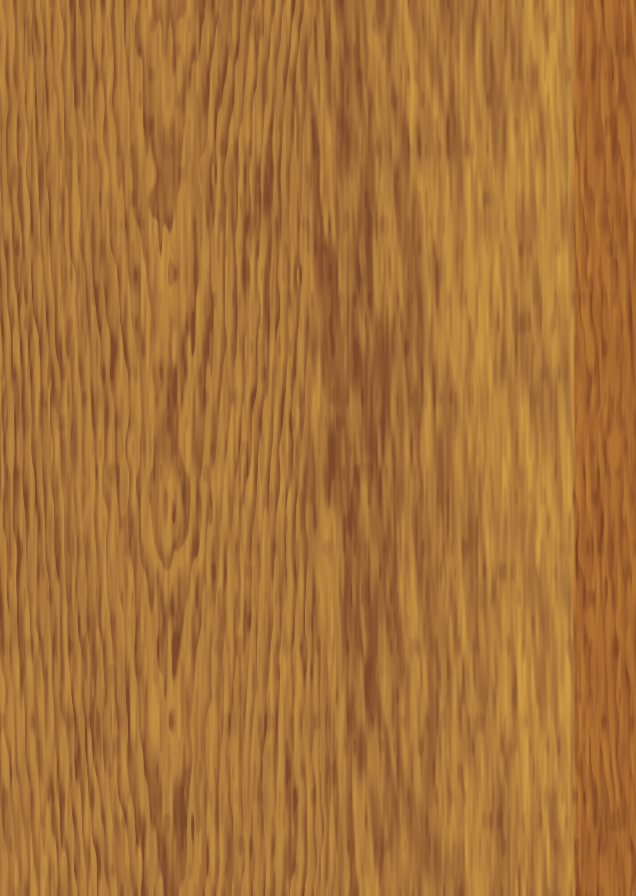
Write a Shadertoy shader that draws this texture.

```glsl
const vec3 DARK = vec3(0.50, 0.302, 0.17);
const vec3 MID = vec3(0.65, 0.448, 0.228);
const vec3 LIGHT = vec3(0.785, 0.585, 0.262);
const vec3 RED_TINT = vec3(1.0, 0.91, 0.82);

// Lengths are fractions of the canvas height
const float HEART_X = 0.190;
const float HEART_ROUNDING = 0.045;
const float RINGS_ACROSS = 98.0;
const float RINGS_ALONG = 4.6;
const float KNOT_Y = 0.425;
const vec2 KNOT_SIZE = vec2(0.036, 0.055);
const vec2 ARCH = vec2(0.343, 0.10);
const vec2 ARCH_SIZE = vec2(0.030, 0.20);
const float SEAM_LEFT = 0.345;
const float SEAM_RIGHT = 0.641;
const float STREAK_SLANT = 0.05;
const vec2 STREAK_SCALE = vec2(150.0, 13.0);
const vec2 THIN_STREAK_SCALE = vec2(250.0, 24.0);
const vec2 PORE_SCALE = vec2(250.0, 36.0);
const vec2 FIBRE_SCALE = vec2(340.0, 20.0);
const float FIBRE_CONTRAST = 0.40;
const float PORE_DEPTH = 0.22;

float hash(vec2 p) {
    return fract(sin(dot(p, vec2(127.1, 311.7))) * 43758.5453);
}

float noise(vec2 p) {
    vec2 cell = floor(p);
    vec2 f = fract(p);
    f = f * f * (3.0 - 2.0 * f);
    float low = mix(hash(cell), hash(cell + vec2(1, 0)), f.x);
    float high = mix(hash(cell + vec2(0, 1)), hash(cell + vec2(1, 1)), f.x);
    return mix(low, high, f.y);
}

float fbm(vec2 p) {
    float sum = 0.0;
    float weight = 0.5;
    for (int i = 0; i < 4; i++) {
        sum += weight * noise(p);
        p = p * 2.03 + 17.3;
        weight *= 0.5;
    }
    return sum / 0.9375;
}

float bump(vec2 offset, vec2 size) {
    vec2 d = offset / size;
    return exp(-dot(d, d));
}

// Dark growth line that fades in slowly and ends sharply
float ringLine(float phase) {
    float f = fract(phase);
    return smoothstep(0.25, 0.78, f) * (1.0 - smoothstep(0.86, 1.0, f));
}

// Plain-sawn board: nested downward points around a heart line
float cathedralTone(vec2 p, float pores) {
    float dx = p.x - HEART_X + 0.010 * (noise(vec2(p.y * 5.0, 3.0)) - 0.5);
    float phase = RINGS_ACROSS * (length(vec2(dx, HEART_ROUNDING)) - HEART_ROUNDING);
    phase -= RINGS_ALONG * p.y;
    phase -= 1.2 * bump(vec2(dx, p.y - KNOT_Y), KNOT_SIZE);
    phase -= 1.6 * bump(p - ARCH, ARCH_SIZE);
    phase += 1.5 * (fbm(p * vec2(9.0, 2.2)) - 0.5);
    phase += 0.55 * (noise(p * vec2(190.0, 26.0)) - 0.5);
    float strength = 0.26 + 0.28 * noise(p * vec2(24.0, 5.0) + 8.0);
    float heart = exp(-dx * dx / 0.003);
    float line = ringLine(phase) * (0.45 + 1.1 * pores);
    return 0.69 + 0.04 * heart - strength * line;
}

// Quarter-sawn board: short slanted streaks, paler to the right
float streakTone(vec2 p, float pores) {
    vec2 q = p;
    q.x += STREAK_SLANT * p.y + 0.006 * (noise(p * vec2(8.0, 5.0)) - 0.5);
    float coarse = noise(q * STREAK_SCALE + 31.0);
    float thin = noise(q * THIN_STREAK_SCALE + 71.0);
    float broad = noise(q * vec2(55.0, 4.0) + 5.0);
    float streak = smoothstep(0.28, 0.72, 0.5 * coarse + 0.3 * thin + 0.2 * broad);
    float across = smoothstep(SEAM_LEFT, SEAM_RIGHT, p.x);
    float contrast = mix(0.56, 0.40, across);
    return mix(0.40, 0.71, across) + contrast * (streak - 0.5) - 0.16 * (pores - 0.5);
}

// Narrow reddish board with gently wavy lines
float edgeTone(vec2 p, float pores) {
    float phase = 78.0 * p.x + 4.0 * p.y + 2.0 * fbm(p * vec2(14.0, 5.0));
    phase += 0.6 * (noise(p * vec2(180.0, 26.0)) - 0.5);
    return 0.58 - 0.26 * ringLine(phase) * (0.4 + 1.2 * pores);
}

vec3 woodColour(float tone) {
    vec3 lower = mix(DARK, MID, clamp(tone * 2.0, -0.1, 1.0));
    return mix(lower, LIGHT, clamp(tone * 2.0 - 1.0, 0.0, 1.1));
}

void mainImage(out vec4 fragColor, in vec2 fragCoord) {
    vec2 p = fragCoord / iResolution.y;
    float pores = noise(p * PORE_SCALE);
    float fibre = noise(p * FIBRE_SCALE + 50.0);

    // Join the three boards
    float seam = SEAM_LEFT + 0.03 * (1.0 - smoothstep(0.1, 0.4, p.y));
    float middle = smoothstep(-0.015, 0.015, p.x - seam);
    float edge = smoothstep(-0.002, 0.002, p.x - SEAM_RIGHT);
    float tone = mix(cathedralTone(p, pores), streakTone(p, pores), middle);
    tone = mix(tone, edgeTone(p, pores), edge);

    // Fine fibres, dark pores and slow shading
    tone += FIBRE_CONTRAST * (fibre - 0.5);
    tone -= PORE_DEPTH * smoothstep(0.62, 0.9, noise(p * PORE_SCALE + 90.0));
    tone += 0.14 * (fbm(p * vec2(7.0, 2.0) + 12.0) - 0.5);

    vec3 colour = woodColour(tone) * mix(vec3(1.0), RED_TINT, edge);
    fragColor = vec4(colour, 1.0);
}
```
